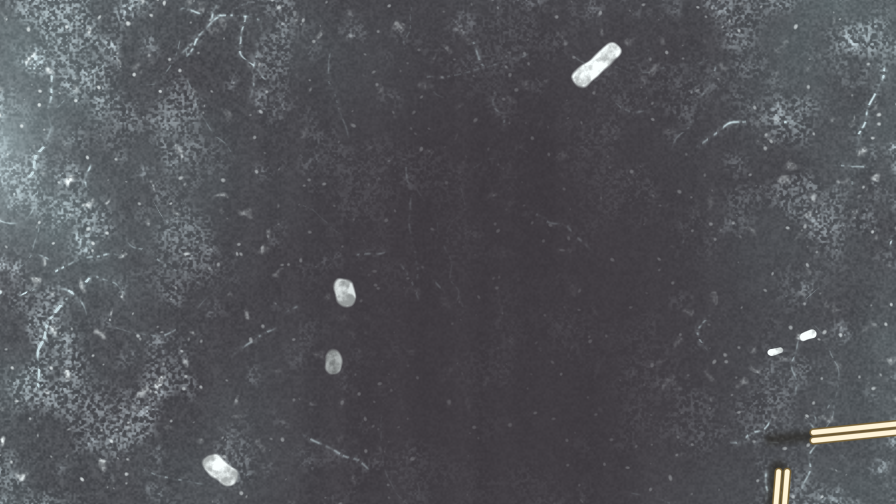
A Shadertoy shader for this texture:

```glsl
// A dark, dusty pane: a dim plum centre fading to blue-grey rims, covered by
// grainy haze, clustered flecks, beaded threads, pale pods and gilt bars.
// Built from value noise, jittered cells, bent line segments and capsules.

const vec3 PLUM = vec3(0.254, 0.240, 0.260), SLATE = vec3(0.345, 0.370, 0.385);
const vec3 FROST = vec3(0.80, 0.88, 0.90), WHITE = vec3(0.95, 0.98, 0.98);
const vec3 SHADOW = vec3(0.15, 0.14, 0.12), GILT = vec3(0.46, 0.38, 0.22);
const vec3 CREAM = vec3(1.00, 0.96, 0.85);

vec2 hash2(vec2 p) {
    vec3 q = fract(p.xyx * vec3(0.1031, 0.1030, 0.0973));
    q += dot(q, q.yzx + 33.33);
    return fract((q.xx + q.yz) * q.zy);
}

float noise(vec2 p) {
    vec2 i = floor(p), f = fract(p);
    f = f * f * (3.0 - 2.0 * f);
    float low  = mix(hash2(i).x, hash2(i + vec2(1, 0)).x, f.x);
    float high = mix(hash2(i + vec2(0, 1)).x, hash2(i + vec2(1, 1)).x, f.x);
    return mix(low, high, f.y);
}

float layeredNoise(vec2 p) {
    float sum = 0.0, weight = 0.533;
    for (int i = 0; i < 4; i++) {
        p = mat2(1.6, 1.2, -1.2, 1.6) * p + 7.3;
        sum += weight * noise(p);
        weight *= 0.5;
    }
    return sum;
}

// Jittered round spots, one per cell; density is the share of filled cells
float flecks(vec2 p, float density, float maxRadius, float softness) {
    float light = 0.0;
    for (int y = -1; y <= 1; y++)
    for (int x = -1; x <= 1; x++) {
        vec2 c = floor(p) + vec2(x, y), kind = hash2(c + 51.7);
        float d = length(p - c - hash2(c)) - maxRadius * mix(0.35, 1.0, kind.y);
        float spot = 1.0 - smoothstep(-softness, softness, d);
        light = max(light, spot * step(kind.x, density) * (0.4 + 0.6 * kind.y));
    }
    return light;
}

// Gently bent chain of beads with a powdery halo
float thread(vec2 p, float seed, float aspect, float grain) {
    vec2 place = hash2(vec2(seed, 3.1)), form = hash2(vec2(seed, 19.4));
    vec2 style = hash2(vec2(seed, 42.8));
    float angle = 6.2832 * form.x, span = mix(0.06, 0.32, form.y);
    vec2 dir = vec2(cos(angle), sin(angle));
    vec2 q = p - place * vec2(aspect, 1.0);
    q = vec2(dot(q, dir), dot(q, vec2(-dir.y, dir.x)));
    float t = q.x / span;
    if (t < 0.0 || t > 1.0 || abs(q.y) > 0.1) return 0.0;
    float bend = (style.x - 0.5) * 0.10 * sin(3.1416 * t)
               + 0.014 * (noise(vec2(q.x * 32.0, seed * 3.0)) - 0.5);
    float d = (q.y - bend) / mix(0.0016, 0.0027, style.y);
    float ends = smoothstep(0.0, 0.06, t) * (1.0 - smoothstep(0.9, 1.0, t));
    float beads = smoothstep(0.35, 0.8, noise(vec2(q.x * 150.0, seed * 5.0)));
    float gaps = smoothstep(0.15, 0.6, noise(vec2(q.x * 20.0, seed * 9.0)));
    float halo = 0.45 * grain * grain * exp(-d * d * 0.06);
    return (exp(-d * d) * (0.1 + 1.3 * beads) + halo) * ends * gaps * mix(0.15, 0.8, style.y * style.y);
}

float capsule(vec2 p, vec2 a, vec2 b, float radius) {
    vec2 ab = b - a;
    return length(p - a - ab * clamp(dot(p - a, ab) / dot(ab, ab), 0.0, 1.0)) - radius;
}

vec3 paintPod(vec3 base, vec2 p, vec2 a, vec2 b, float radius, float glow, float blur) {
    float d = capsule(p, a, b, radius) + 0.005 * (noise(p * 60.0) - 0.5);
    float light = glow * mix(0.76, 1.14, smoothstep(0.2, 0.6, layeredNoise(p * 24.0)));
    return mix(base, WHITE * min(light, 1.03), 1.0 - smoothstep(-blur, blur, d));
}

vec3 paintBar(vec3 base, vec2 p, vec2 a, vec2 b, float blur) {
    float d = capsule(p, a, b, 0.0);
    base = mix(base, GILT, 1.0 - smoothstep(0.008 - blur, 0.008 + blur, d));
    return mix(base, CREAM, 1.0 - smoothstep(0.005 - blur, 0.005 + blur, d));
}

void mainImage(out vec4 fragColor, in vec2 fragCoord) {
    vec2 p = fragCoord / iResolution.y;
    float aspect = iResolution.x / iResolution.y, blur = 0.8 / iResolution.y;
    float rim = smoothstep(0.18, 0.95, length((p - vec2(0.56 * aspect, 0.38)) * vec2(1.0, 0.75)));

    // Cloudy background with vertical banding and a pale left edge
    float cloud = layeredNoise(p * 2.6) - 0.5;
    vec3 color = mix(PLUM, SLATE, clamp(rim * (1.0 + 1.3 * cloud), 0.0, 1.4));
    color += 0.018 * (noise(vec2(p.x * 24.0, p.y * 1.5)) - 0.5);
    color += 0.24 * FROST * exp(-12.0 * length((p - vec2(0.0, 0.70)) * vec2(1.0, 0.6)));

    // Powdery haze and grain
    float grain = 0.5 * noise(p * 250.0) + 0.5 * noise(p.yx * 171.0 + 40.0);
    float powder = smoothstep(0.3, 0.8, grain);
    float haze = smoothstep(0.47, 0.75, layeredNoise(p * 5.0 + 4.0));
    color += FROST * haze * (0.01 + 0.30 * powder) * (0.06 + 0.9 * rim);
    color += (grain - 0.5) * mix(0.035, 0.13, rim);

    // Smudges, clustered flecks and tiny specks
    vec2 warp = 0.024 * (vec2(noise(p * 48.0), noise(p * 48.0 + 31.0)) - 0.5);
    float cluster = smoothstep(0.35, 0.65, layeredNoise(p * 2.2 + 17.0));
    float smudge = flecks((p + warp) * 13.0, 0.35, 0.24, 0.22);
    float crisp = flecks((p + warp) * 25.0 + 9.0, 0.24, 0.21, 0.13);
    float speck = flecks((p + 0.3 * warp) * 55.0 + 23.0, 0.08, 0.20, 0.12);
    color += FROST * smudge * (0.03 + 0.30 * rim) * (0.2 + powder);
    color = mix(color, WHITE, crisp * (0.05 + rim * (0.3 + 0.75 * cluster)) * (0.45 + 0.55 * powder));
    color = mix(color, WHITE, speck * (0.15 + 0.65 * rim));

    // Beaded threads
    float hairs = 0.0;
    for (int i = 0; i < 64; i++) hairs += thread(p, float(i) + 1.0, aspect, grain);
    color = mix(color, FROST, min(hairs * (0.16 + 1.3 * rim), 0.95));

    // Pale pods
    color = paintPod(color, p, vec2(1.153, 0.844), vec2(1.214, 0.898), 0.017, 0.96, 2.0 * blur);
    color = paintPod(color, p, vec2(0.681, 0.430), vec2(0.687, 0.411), 0.018, 0.80, 2.0 * blur);
    color = paintPod(color, p, vec2(0.662, 0.292), vec2(0.662, 0.273), 0.015, 0.62, 2.0 * blur);
    color = paintPod(color, p, vec2(0.422, 0.080), vec2(0.453, 0.053), 0.019, 0.92, 2.0 * blur);
    color = paintPod(color, p, vec2(1.594, 0.332), vec2(1.611, 0.338), 0.008, 1.00, blur);
    color = paintPod(color, p, vec2(1.531, 0.301), vec2(1.548, 0.305), 0.006, 1.00, blur);

    // Paired gilt bars in a dim recess
    float recess = min(capsule(p, vec2(1.53, 0.128), vec2(1.80, 0.150), 0.010),
                       capsule(p, vec2(1.535, -0.02), vec2(1.545, 0.068), 0.016));
    color = mix(color, SHADOW, 0.6 * (1.0 - smoothstep(-0.010, 0.012, recess)));
    for (float k = 0.0; k < 2.0; k++) {
        color = paintBar(color, p, vec2(1.614, 0.126 + 0.016 * k), vec2(1.80, 0.145 + 0.016 * k), blur);
        color = paintBar(color, p, vec2(1.538 + 0.017 * k, -0.02), vec2(1.545 + 0.017 * k, 0.064), blur);
    }
    fragColor = vec4(clamp(color, 0.0, 1.0), 1.0);
}
```
